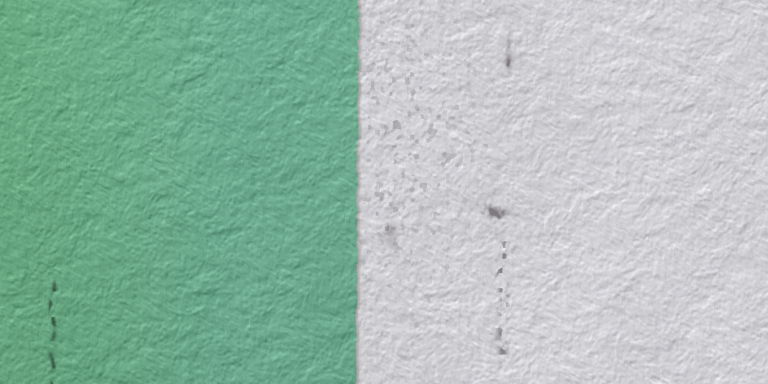
Write a Shadertoy shader that draws this texture.

```glsl
// Rough plaster wall in two paints: green on the left, pale grey on the right.

vec2 hash2(vec2 p) {
    vec3 q = fract(p.xyx * vec3(0.1031, 0.1030, 0.0973));
    q += dot(q, q.yzx + 33.33);
    return fract((q.xx + q.yz) * q.zy);
}

// Soft cellular noise: random cell values blended by distance.
float cells(vec2 p) {
    vec2 id = floor(p), f = fract(p);
    float sum = 0.0, weight = 0.0;
    for (int y = -1; y <= 1; y++)
    for (int x = -1; x <= 1; x++) {
        vec2 o = vec2(x, y), r = hash2(id + o + 50.0);
        vec2 d = o + 0.15 + 0.7 * r - f;
        float w = exp(-7.0 * dot(d, d));
        sum += w * hash2(id + o + 171.0).y;
        weight += w;
    }
    return sum / weight;
}

float segment(vec2 p, vec2 a, vec2 b) {
    vec2 d = b - a;
    return length(p - a - d * clamp(dot(p - a, d) / dot(d, d), 0.0, 1.0));
}

float blot(vec2 p, vec2 centre, vec2 size) {
    vec2 d = (p - centre) / size;
    return exp(-dot(d, d));
}

float stroke(float dist, float width) {
    return exp(-dist * dist / (width * width));
}

// Part of a ring, fading outside the given angular spread.
float arc(vec2 p, vec2 centre, float radius, float angle, float spread, float width) {
    vec2 d = p - centre;
    float facing = dot(normalize(d + 1e-5), vec2(cos(angle), sin(angle)));
    return stroke(length(d) - radius, width) * smoothstep(cos(spread), cos(spread * 0.6), facing);
}

// Raised ridges and sunken pits.
float marks(vec2 p) {
    float h = 0.0;
    h -= blot(p, vec2(0.540, 0.968), vec2(0.008, 0.013));
    h -= blot(p, vec2(0.510, 0.785), vec2(0.011, 0.017));
    h -= 0.7 * blot(p, vec2(0.497, 0.865), vec2(0.018, 0.010));
    h -= blot(p, vec2(0.543, 0.405), vec2(0.009, 0.008));
    h -= 0.6 * blot(p, vec2(0.675, 0.660), vec2(0.010, 0.008));
    h += 0.5 * arc(p, vec2(0.155, 0.090), 0.140, 0.95, 0.9, 0.009);
    h += 0.6 * arc(p, vec2(0.480, 0.260), 0.076, -1.45, 0.75, 0.005);
    h += 0.6 * arc(p, vec2(1.075, 0.090), 0.100, 1.50, 0.75, 0.009);
    h += 0.5 * stroke(segment(p, vec2(1.53, 0.485), vec2(1.64, 0.535)), 0.009);
    h -= 0.5 * stroke(segment(p, vec2(1.583, 0.73), vec2(1.594, 0.645)), 0.006);
    h -= 0.5 * stroke(segment(p, vec2(1.545, 0.125), vec2(1.575, 0.085)), 0.006);
    return h;
}

float relief(vec2 p) {
    vec2 q = p + 0.008 * sin(p.yx * vec2(37.0, 29.0) + 2.0 * sin(p * 11.0));
    float lumps = 0.40 * cells(q * vec2(20.0, 25.0));
    lumps += 0.30 * cells(mat2(0.8, 0.6, -0.6, 0.8) * q * vec2(46.0, 52.0));
    lumps += 0.24 * cells(q * vec2(105.0, 112.0));
    return lumps + 0.45 * marks(p);
}

// Grime on the pale paint, broken up by fine grain.
float grime(vec2 p) {
    float grain = cells(p * vec2(88.0, 80.0));
    float trail = stroke(p.x - 1.31 - 0.006 * sin(p.y * 38.0), 0.012);
    trail *= smoothstep(0.02, 0.08, p.y) * smoothstep(0.44, 0.34, p.y);
    float spots = blot(p, vec2(1.325, 0.838), vec2(0.008, 0.024));
    spots += 0.4 * blot(p, vec2(1.325, 0.900), vec2(0.006, 0.030));
    spots += 0.9 * blot(p, vec2(1.292, 0.447), vec2(0.026, 0.013));
    spots += 0.7 * stroke(segment(p, vec2(1.265, 0.465), vec2(1.300, 0.435)), 0.006);
    spots += 0.5 * blot(p, vec2(1.018, 0.395), vec2(0.014, 0.040));
    float pitted = blot(p, vec2(1.03, 0.62), vec2(0.26, 0.50));
    return spots * (0.35 + 0.7 * grain) + 0.7 * trail * smoothstep(0.45, 0.85, grain)
         + 0.30 * pitted * smoothstep(0.70, 0.95, grain);
}

void mainImage(out vec4 fragColor, in vec2 fragCoord) {
    vec2 p = fragCoord / iResolution.y;
    float pixel = 1.0 / iResolution.y;

    // Slope towards the light
    float light = relief(p) - relief(p + vec2(-0.003, 0.006));
    float broad = cells(p * vec2(5.0, 4.0)) - 0.5;
    float grain = cells(p * 150.0) - 0.5;

    // Green paint, warmer at the far left
    vec3 green = mix(vec3(0.405, 0.655, 0.505), vec3(0.420, 0.660, 0.555), smoothstep(0.0, 0.75, p.x));
    green += vec3(0.020, 0.025, 0.020) * (p.y - 0.5) + 0.018 * broad;
    green += 0.32 * light * vec3(0.90, 1.0, 0.92) + 0.025 * grain;
    float crack = stroke(p.x - 0.137 - 0.005 * sin(p.y * 55.0), 0.006);
    crack *= smoothstep(0.30, 0.24, p.y) * smoothstep(0.35, 0.65, cells(p * vec2(30.0, 45.0)));
    green *= 1.0 - 0.45 * crack;

    // Pale paint with faint vertical brushing
    vec3 pale = vec3(0.812, 0.810, 0.830) + 0.018 * broad;
    float brushing = cells(p * vec2(95.0, 7.0)) - 0.5;
    pale += 0.022 * brushing * blot(p, vec2(1.32, 0.25), vec2(0.25, 0.40));
    pale += 0.32 * light + 0.03 * grain;
    pale = mix(pale, vec3(0.42, 0.40, 0.41), clamp(grime(p), 0.0, 0.8));

    // Ragged boundary with a thin dirty rim
    float wobble = cells(vec2(p.y * 65.0, 3.5)) - 0.5;
    float side = p.x - (0.927 + 0.008 * p.y + 0.006 * wobble);
    pale = mix(pale, vec3(0.60, 0.57, 0.55), 0.55 * stroke(side - 0.002, 0.005));
    vec3 colour = mix(green, pale, smoothstep(-pixel, pixel, side));
    fragColor = vec4(clamp(colour, 0.0, 1.0), 1.0);
}
```
